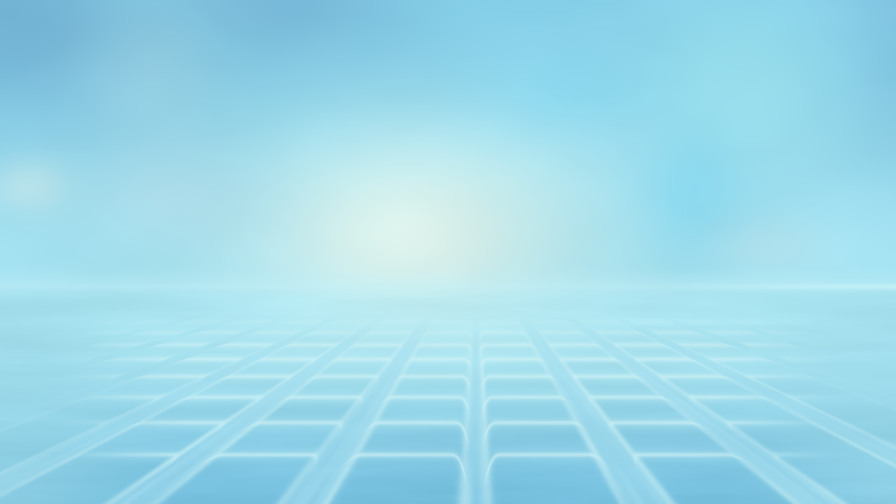
Give the GLSL for this background, as a Shadertoy shader.

```glsl
// A pale, misty sky with a warm glow above a glassy perspective floor.
// Soft elliptical blobs and value noise tint the sky; the floor grid comes
// from projected column and row coordinates with gaussian bright edges.

float hash(vec2 p) {
    return fract(sin(dot(p, vec2(127.1, 311.7))) * 43758.5453);
}

float noise(vec2 p) {
    vec2 i = floor(p), f = fract(p);
    f = f * f * (3.0 - 2.0 * f);
    return mix(mix(hash(i), hash(i + vec2(1, 0)), f.x),
               mix(hash(i + vec2(0, 1)), hash(i + vec2(1, 1)), f.x), f.y);
}

float fbm(vec2 p) {
    float sum = 0.0, amp = 0.5;
    for (int i = 0; i < 4; i++) {
        sum += amp * noise(p);
        p = p * 2.03 + 17.3;
        amp *= 0.5;
    }
    return sum;
}

float bell(float d, float width) {
    d /= width;
    return exp(-d * d);
}

float blob(vec2 p, vec2 center, vec2 size) {
    vec2 q = (p - center) / size;
    return exp(-dot(q, q));
}

vec3 sky(vec2 p) {
    vec3 col = mix(vec3(0.64, 0.88, 0.94), vec3(0.51, 0.80, 0.90), smoothstep(0.45, 0.95, p.y));

    // Dusky upper corners and the lighter veils between them
    vec3 dusk = vec3(0.44, 0.68, 0.82);
    col = mix(col, dusk, 0.75 * blob(p, vec2(0.03, 0.95), vec2(0.13, 0.17)));
    col = mix(col, dusk, 0.60 * blob(p, vec2(0.32, 1.00), vec2(0.13, 0.13)));
    col = mix(col, dusk, 0.50 * blob(p, vec2(1.02, 0.98), vec2(0.09, 0.25)));
    col = mix(col, vec3(0.63, 0.83, 0.90), 0.55 * blob(p, vec2(0.17, 0.85), vec2(0.08, 0.16)));
    col = mix(col, vec3(0.61, 0.88, 0.92), 0.65 * blob(p, vec2(0.83, 0.82), vec2(0.13, 0.20)));

    // Wide halo, clear blue at its right, then the warm core
    col = mix(col, vec3(0.71, 0.92, 0.95), 0.85 * blob(p, vec2(0.48, 0.56), vec2(0.25, 0.24)));
    col = mix(col, vec3(0.48, 0.83, 0.94), 0.55 * blob(p, vec2(0.77, 0.61), vec2(0.06, 0.13)));
    col = mix(col, vec3(0.50, 0.84, 0.94), 0.40 * blob(p, vec2(0.63, 0.81), vec2(0.10, 0.08)));
    col = mix(col, vec3(0.87, 0.94, 0.91), 0.92 * blob(p, vec2(0.46, 0.53), vec2(0.155, 0.17)));

    // Low cloud banks at the sides
    col = mix(col, vec3(0.78, 0.91, 0.92), 0.65 * blob(p, vec2(0.035, 0.63), vec2(0.045, 0.055)));
    col = mix(col, vec3(0.72, 0.88, 0.93), 0.55 * blob(p, vec2(0.19, 0.61), vec2(0.09, 0.09)));
    col = mix(col, vec3(0.71, 0.88, 0.92), 0.60 * blob(p, vec2(0.86, 0.51), vec2(0.06, 0.055)));

    return col + 0.07 * (fbm(p * vec2(5.0, 4.0) + 3.0) - 0.47);
}

vec3 ground(vec2 p) {
    // Deeper blue towards the viewer, hazy along both sides
    vec3 col = mix(vec3(0.46, 0.75, 0.87), vec3(0.66, 0.89, 0.94), smoothstep(-0.02, 0.36, p.y));
    col = mix(col, vec3(0.61, 0.85, 0.91), 0.55 * smoothstep(0.30, 0.50, abs(p.x - 0.5)));
    col = mix(col, vec3(0.78, 0.94, 0.95), 0.75 * blob(p, vec2(0.47, 0.42), vec2(0.17, 0.11)));
    col += 0.06 * (fbm(p * vec2(6.0, 28.0)) - 0.47);

    // Columns converge behind the horizon
    float depth = max(0.509 - p.y, 0.05);
    float u = (p.x - 0.531) / depth * 2.65;
    float column = round(u);
    float offset = abs(u - column);
    float halfWidth = 0.075 + 0.06 * min(abs(column), 1.0);
    float fade = smoothstep(0.39, 0.27, p.y) * smoothstep(4.5, 2.2, abs(u));
    float band = 1.0 - smoothstep(halfWidth * 0.5, halfWidth * 1.3, offset);
    float rim = bell(offset - halfWidth, 0.035);
    float streak = noise(vec2(u * 24.0, p.y * 9.0));

    // Rows bend down where they meet a column
    float bend = smoothstep(0.6, 1.0, 1.0 - 2.0 * offset);
    float y = p.y + 0.4 * bend * bend * depth * depth;
    float d = 0.653 - y;
    float row = 4.287 / d - 7.72;
    float rowGap = (row - round(row)) * d * d / 4.287;
    float rowFade = smoothstep(0.40, 0.29, p.y) * step(-0.5, row)
                  * (1.0 - smoothstep(0.27, 0.46, abs(p.x - 0.5))) * (1.0 - band);

    col = mix(col, vec3(0.68, 0.89, 0.95), fade * band * (0.35 + 0.35 * streak));
    col = mix(col, vec3(0.79, 0.94, 0.96), fade * rim * (0.30 + 0.35 * streak));
    col = mix(col, vec3(0.74, 0.93, 0.96), rowFade * 0.28 * bell(rowGap, 0.014));
    col = mix(col, vec3(0.82, 0.95, 0.96), rowFade * 0.60 * bell(rowGap, 0.0045));
    return col;
}

void mainImage(out vec4 fragColor, in vec2 fragCoord) {
    vec2 p = fragCoord / iResolution.xy;
    vec3 col = mix(ground(p), sky(p), smoothstep(0.395, 0.445, p.y));

    // Thin mist on the horizon, brightest at the right end
    float mist = 0.30 * bell(p.y - 0.437, 0.022)
               + (0.15 + 0.40 * smoothstep(0.7, 1.0, p.x)) * bell(p.y - 0.431, 0.006);
    col = mix(col, vec3(0.78, 0.95, 0.97), mist);
    fragColor = vec4(clamp(col, 0.0, 1.0), 1.0);
}
```
